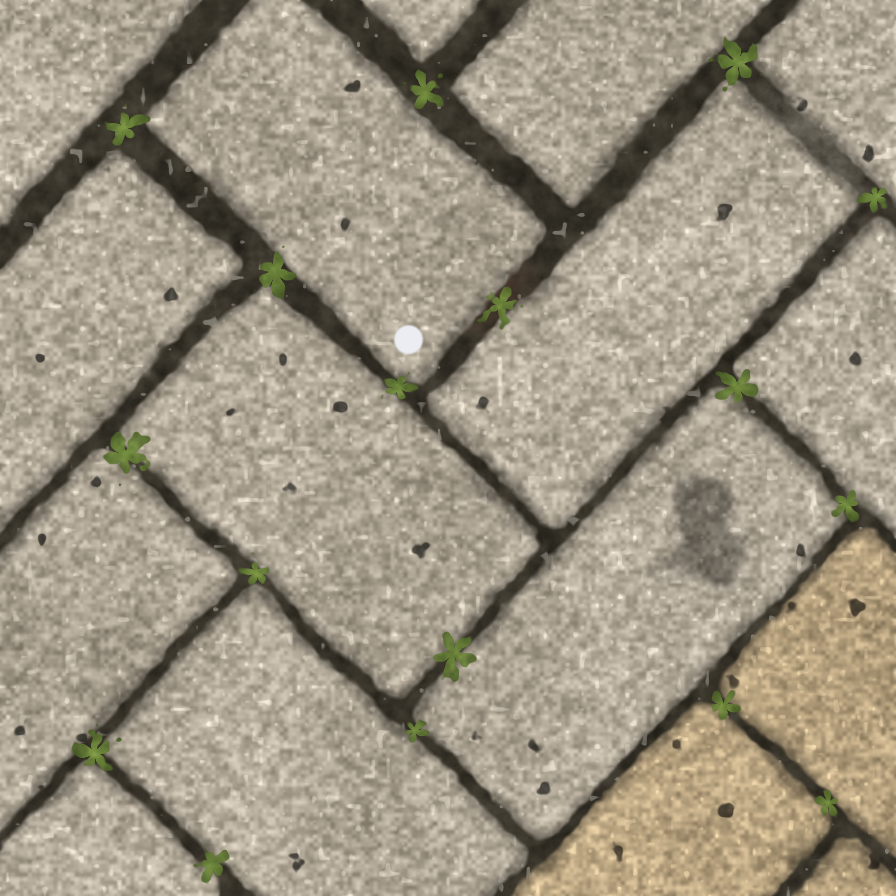
This texture is drawn by a Shadertoy shader. Its source:

```glsl
// Weathered concrete pavers laid in a diagonal herringbone, with dirt joints and weeds.
// A skewed 2:1 brick lattice gives the joint distance; value noise adds grain,
// stains and worn edges, and looped lattice corners carry the tufts.

float hash(vec2 p) {
    vec3 q = fract(vec3(p.xyx) * 0.1031);
    q += dot(q, q.yzx + 33.33);
    return fract((q.x + q.y) * q.z);
}

float noise(vec2 p) {
    vec2 i = floor(p), f = fract(p);
    f = f * f * (3.0 - 2.0 * f);
    return mix(mix(hash(i), hash(i + vec2(1, 0)), f.x),
               mix(hash(i + vec2(0, 1)), hash(i + vec2(1, 1)), f.x), f.y);
}

float fbm(vec2 p) {
    float sum = 0.0, amp = 0.5;
    for (int i = 0; i < 4; i++) {
        sum += amp * noise(p);
        p = mat2(1.6, 1.2, -1.2, 1.6) * p + 7.3;
        amp *= 0.5;
    }
    return sum / 0.9375;
}

// Distance inward from the brick's edge; id receives the brick's first cell.
float brickDepth(vec2 q, out vec2 id) {
    vec2 cell = floor(q);
    float s = mod(cell.x + cell.y, 4.0);
    bool along = s < 2.0;
    id = cell - (along ? vec2(s, 0) : vec2(0, s - 2.0));
    vec2 halfSize = along ? vec2(1.0, 0.5) : vec2(0.5, 1.0);
    vec2 scale = vec2(0.262, 0.227);
    vec2 d = abs(q - id - halfSize) * scale - halfSize * scale + 0.026;
    return 0.026 - length(max(d, 0.0)) - min(max(d.x, d.y), 0.0);
}

// Leafy rosettes beside the lattice corners: x = coverage, y = leaf brightness.
vec2 weeds(vec2 q, mat2 basis, vec2 uv) {
    vec2 result = vec2(0);
    for (int j = -1; j <= 1; j++)
    for (int i = -1; i <= 1; i++) {
        vec2 corner = round(q) + vec2(i, j);
        float h = hash(corner + 41.0), s = mod(corner.x + corner.y, 4.0);
        float slide = 0.3 * h - 0.17;
        vec2 offset = s == 1.0 ? vec2(-0.35 - 0.3 * h, 0.0)
                    : vec2(0.0, s == 2.0 ? abs(slide) + 0.04 : slide);
        vec2 p = basis * (q - corner - offset);
        float r = length(p), a = atan(p.y, p.x + 1e-5);
        float size = 0.015 + 0.013 * hash(corner + 9.0);
        float leaf = size * (0.3 + 0.75 * abs(sin(2.5 * a + 6.0 * h)));
        leaf *= 0.45 + 0.95 * noise(uv * 120.0);
        float cover = smoothstep(0.002, -0.002, r - leaf);
        if (cover > result.x) result = vec2(cover, 1.0 - 0.6 * r / size);
    }
    return result;
}

// Sparse irregular pits, one candidate per grid cell.
float pits(vec2 uv) {
    vec2 g = uv * 14.0, cell = floor(g);
    float h = hash(cell + 17.0);
    vec2 center = 0.3 + 0.4 * vec2(hash(cell + 3.0), hash(cell + 5.0));
    float r = length(fract(g) - center) + 0.14 * (noise(uv * 130.0) - 0.5);
    return step(0.8, h) * smoothstep(0.03, -0.03, r - 0.05 - 0.35 * (h - 0.8));
}

void mainImage(out vec4 fragColor, in vec2 fragCoord) {
    vec2 uv = fragCoord / iResolution.y;
    mat2 basis = mat2(0.1786, 0.1913, 0.1633, -0.1573);
    vec2 wobble = vec2(fbm(uv * 14.0), fbm(uv * 14.0 + 50.0)) - 0.5;
    vec2 q = inverse(basis) * (uv - vec2(0.458, 0.5514) + 0.014 * wobble);

    // Joints widen towards the top and close up again on the right.
    vec2 id;
    float depth = brickDepth(q, id) + 0.005 * (noise(uv * 95.0) - 0.5);
    float gap = mix(0.0065, 0.019, smoothstep(0.48, 0.85, uv.y));
    gap *= 1.0 - 0.4 * smoothstep(0.65, 0.9, uv.x) * smoothstep(0.5, 0.7, uv.y);
    gap *= 0.7 + 0.6 * fbm(uv * 9.0 + 20.0);
    float inside = depth - gap;

    // Stone: coarse aggregate, broad blotches and a tone per brick.
    float grain = 0.5 * noise(uv * vec2(95, 125)) + 0.5 * noise(uv * 210.0 + 8.0);
    float blotch = fbm(uv * 7.0 + 3.0);
    float tone = 0.5 + 0.95 * (grain - 0.5) + 0.35 * (blotch - 0.5)
               + 0.1 * (hash(id + 70.0) - 0.5);
    vec3 stone = mix(vec3(0.48, 0.45, 0.39), vec3(0.88, 0.84, 0.77), clamp(tone, 0.0, 1.0));
    stone += 0.14 * smoothstep(0.78, 0.95, noise(uv * 120.0 + 90.0));
    stone *= mix(vec3(1), vec3(1.06, 0.99, 0.86), step(1.5, id.y));

    // Wear: grimy rims, dark pits and one damp stain.
    float rim = smoothstep(-0.002, 0.016, inside + 0.018 * (fbm(uv * 24.0) - 0.5));
    stone *= mix(0.66, 1.0, rim);
    stone *= 1.0 - 0.6 * pits(uv);
    float damp = length((uv - vec2(0.785, 0.405)) * vec2(1.1, 0.8)) + 0.09 * (fbm(uv * 22.0) - 0.5);
    stone *= 1.0 - 0.36 * smoothstep(0.055, 0.025, damp);

    // Joint soil with crumbs, rusty debris and a pale mortar patch.
    float soil = fbm(uv * 60.0 + 11.0);
    vec3 joint = mix(vec3(0.11, 0.1, 0.075), vec3(0.31, 0.29, 0.24), soil);
    joint += 0.25 * smoothstep(0.87, 0.95, noise(uv * 100.0 + 31.0));
    joint = mix(joint, vec3(0.36, 0.22, 0.16),
                0.7 * smoothstep(0.08, 0.02, length(uv - vec2(0.53, 0.69))) * soil);
    joint = mix(joint, vec3(0.58, 0.56, 0.52),
                0.75 * smoothstep(0.13, 0.04, length(uv - vec2(0.88, 0.81))) * soil);
    vec3 color = mix(joint, stone, smoothstep(-0.003, 0.003, inside));

    // Weeds and a single white pebble.
    vec2 weed = weeds(q, basis, uv);
    vec3 green = mix(vec3(0.2, 0.27, 0.1), vec3(0.56, 0.68, 0.3), weed.y * (0.5 + 0.6 * grain));
    color = mix(color, green, 0.9 * weed.x);
    float pebble = length(uv - vec2(0.456, 0.621));
    color = mix(color, vec3(0.92, 0.93, 0.95), smoothstep(0.018, 0.014, pebble));
    fragColor = vec4(clamp(color, 0.0, 1.0), 1.0);
}
```
